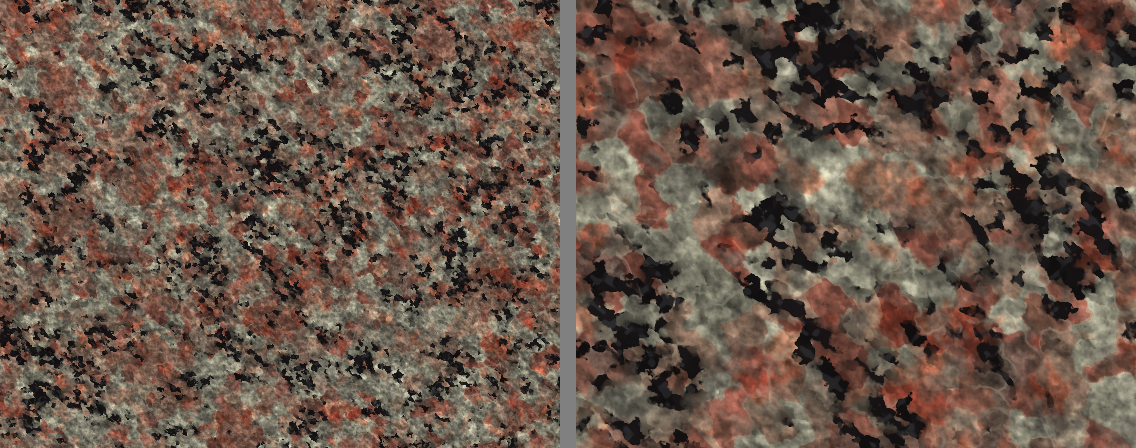
Left: the whole. Right: its middle third, enlarged.
A Shadertoy shader for this texture:

```glsl
const vec3 GREY_GREEN = vec3(0.54, 0.53, 0.46);
const vec3 TAN = vec3(0.53, 0.43, 0.36);
const vec3 BRICK = vec3(0.49, 0.30, 0.25);
const vec3 BROWN = vec3(0.40, 0.28, 0.23);
const vec3 SMOKE = vec3(0.33, 0.32, 0.29);
const vec3 MICA = vec3(0.07, 0.06, 0.065);
const vec3 VEIN = vec3(0.65, 0.62, 0.55);

float hash(vec2 p) {
    return fract(sin(dot(p, vec2(127.1, 311.7))) * 43758.5453);
}

vec2 hash2(vec2 p) {
    return vec2(hash(p), hash(p + 19.7));
}

float noise(vec2 p) {
    vec2 i = floor(p), f = fract(p);
    f = f * f * (3.0 - 2.0 * f);
    float low = mix(hash(i), hash(i + vec2(1, 0)), f.x);
    float high = mix(hash(i + vec2(0, 1)), hash(i + vec2(1, 1)), f.x);
    return mix(low, high, f.y);
}

float fbm(vec2 p) {
    float sum = 0.0, amp = 0.533;
    for (int i = 0; i < 4; i++) {
        sum += amp * noise(p);
        p = mat2(1.6, 1.2, -1.2, 1.6) * p + 7.3;
        amp *= 0.5;
    }
    return sum;
}

vec2 warp(vec2 p, float scale, float amount) {
    return p + amount * (vec2(fbm(p * scale), fbm(p * scale + 43.0)) - 0.5);
}

// Cellular facets with soft borders: xy = random values, z = gap to the border
vec3 facets(vec2 p, float sharpness) {
    vec2 base = floor(p), value = vec2(0.0);
    float total = 0.0, nearest = 9.0, second = 9.0;
    for (int y = -1; y <= 1; y++) {
        for (int x = -1; x <= 1; x++) {
            vec2 id = base + vec2(x, y);
            float d = length(id + hash2(id) - p);
            float weight = exp(-sharpness * d);
            value += weight * hash2(id + 61.3);
            total += weight;
            second = min(second, max(nearest, d));
            nearest = min(nearest, d);
        }
    }
    return vec3(value / total, second - nearest);
}

// Mineral colours ordered from cool to warm
vec3 mineral(float warmth) {
    vec3 c = mix(GREY_GREEN, TAN, smoothstep(0.36, 0.46, warmth));
    c = mix(c, BRICK, smoothstep(0.66, 0.78, warmth));
    return mix(c, BROWN, smoothstep(0.88, 0.95, warmth));
}

void mainImage(out vec4 fragColor, in vec2 fragCoord) {
    vec2 uv = fragCoord / iResolution.y;

    // Slight stretch along the falling diagonal
    vec2 grainDir = vec2(0.75, -0.66);
    vec2 p = vec2(dot(uv, grainDir) * 0.9, dot(uv, vec2(0.66, 0.75)) * 1.08) + 3.0;

    // Feldspar and quartz grains
    vec3 grain = facets(warp(p, 60.0, 0.026) * 36.0, 26.0);
    float region = fbm(p * 7.0) - 0.5;
    vec3 color = mineral(grain.x + 0.55 * region) * mix(0.84, 1.12, grain.y);

    // Large red crystals
    vec3 large = facets(warp(p, 25.0, 0.06) * 11.0, 30.0);
    float crystal = smoothstep(0.84, 0.88, large.x + 0.2 * region);
    vec3 crystalColor = mix(BROWN, BRICK, large.y) * mix(0.92, 1.1, grain.y);
    color = mix(color, crystalColor, 0.75 * crystal);

    // Rusty stains, smoky patches and small chips
    float stain = smoothstep(0.58, 0.70, fbm(p * 27.0 + 83.0));
    color = mix(color, color * vec3(1.12, 0.82, 0.74), stain);
    float smoke = smoothstep(0.50, 0.62, fbm(p * 42.0 + 31.0));
    color = mix(color, SMOKE, 0.55 * smoke * (1.0 - 0.7 * crystal));
    vec3 chip = facets(warp(p, 110.0, 0.014) * 85.0, 14.0);
    color *= mix(0.80, 1.20, chip.y);

    // Cloudy mottling and fine mineral grit
    float cloud = fbm(p * 60.0 + 11.0);
    float grit = fbm(p * 170.0 + 29.0);
    color *= 0.28 + 0.55 * cloud + 0.95 * grit;

    // Pale veins along broken grain borders
    float broken = smoothstep(0.48, 0.64, fbm(p * 34.0 + 57.0));
    float border = 1.0 - smoothstep(0.02, 0.16, grain.z);
    color = mix(color, VEIN, 0.38 * border * broken);
    float rim = 1.0 - smoothstep(0.01, 0.05, large.z);
    color = mix(color, VEIN, 0.35 * rim * broken);

    // Clustered black mica with smoky surroundings
    vec3 flake = facets(warp(p, 120.0, 0.018) * 88.0, 13.0);
    float cluster = 1.6 * (fbm(p * 21.0 + 5.0) - 0.5) - 0.2 * crystal;
    float density = flake.x + cluster + 0.45 * (grit - 0.5);
    color *= 1.0 - 0.36 * smoothstep(0.58, 0.84, density);
    float glint = smoothstep(0.62, 0.80, noise(p * 190.0));
    vec3 micaColor = MICA * (0.7 + 0.6 * flake.y) + vec3(0.07, 0.08, 0.085) * glint;
    color = mix(color, micaColor, 0.95 * smoothstep(0.80, 0.93, density));

    fragColor = vec4(clamp(color, 0.0, 1.0), 1.0);
}
```
